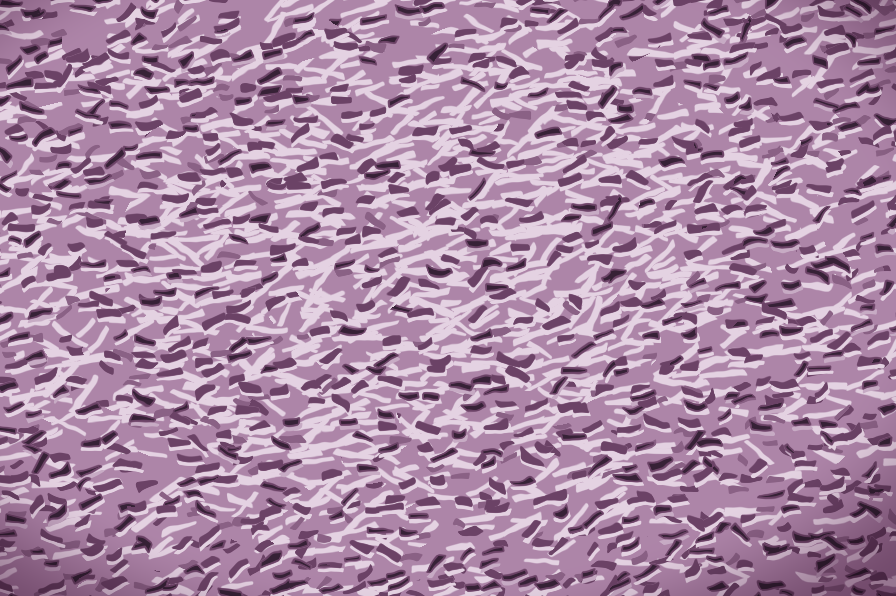
Give the GLSL for this texture, as a Shadertoy shader.

```glsl
const vec3 MAUVE = vec3(0.68, 0.52, 0.66);
const vec3 PALE = vec3(0.895, 0.825, 0.885);
const vec3 PINK = vec3(0.78, 0.67, 0.77);
const vec3 PLUM = vec3(0.54, 0.38, 0.52);
const vec3 DARK = vec3(0.42, 0.26, 0.40);
const vec3 INK = vec3(0.21, 0.13, 0.21);
const vec3 CORNER_SHADE = vec3(0.66, 0.56, 0.64);

float hash(vec2 p) {
    return fract(sin(dot(p, vec2(127.1, 311.7))) * 43758.5453);
}

float noise(vec2 p) {
    vec2 i = floor(p), f = fract(p);
    f = f * f * (3.0 - 2.0 * f);
    return mix(mix(hash(i), hash(i + vec2(1, 0)), f.x),
               mix(hash(i + vec2(0, 1)), hash(i + vec2(1, 1)), f.x), f.y);
}

// Slightly bent, tapered bar with slanted, rounded ends
float barDistance(vec2 q, vec2 halfSize, float bend, float taper, float slant) {
    float t = clamp(q.x / halfSize.x, -1.0, 1.0);
    q.y += bend * halfSize.y * (t * t - 0.4);
    float side = abs(q.y) - halfSize.y * (1.0 + taper * t);
    float end = abs(q.x + slant * q.y) - halfSize.x;
    float round = 0.6 * halfSize.y;
    vec2 d = vec2(end, side) + round;
    return length(max(d, 0.0)) + min(max(d.x, d.y), 0.0) - round;
}

// Scattered bars: x is the distance to the nearest, y its random value
vec2 strokes(vec2 p, vec2 cell, vec2 halfSize, float density, float seed) {
    vec2 home = floor(p / cell);
    vec2 nearest = vec2(1.0, 0.0);
    for (int y = -2; y <= 2; y++) {
        for (int x = -1; x <= 1; x++) {
            vec2 id = home + vec2(x, y);
            vec2 key = id + seed * 17.3;
            if (hash(key + 5.1) > density) continue;
            vec2 center = (id + vec2(hash(key), hash(key + 31.7))) * cell;
            float spread = 2.0 * hash(key + 63.2) - 1.0;
            float flow = noise(center * 4.0 + 9.0) - 0.5;
            float angle = 0.17 + 0.4 * flow + 0.3 * spread + 0.55 * spread * spread * spread;
            float c = cos(angle), s = sin(angle);
            vec2 q = mat2(c, -s, s, c) * (p - center);
            vec2 size = halfSize * vec2(mix(0.6, 1.15, hash(key + 12.4)),
                                        mix(0.7, 1.25, hash(key + 47.9)));
            float d = barDistance(q, size, 1.4 * hash(key + 71.3) - 0.8,
                                  0.9 * hash(key + 83.6) - 0.45,
                                  1.4 * hash(key + 95.8) - 0.7);
            if (d < nearest.x) nearest = vec2(d, hash(key + 22.5));
        }
    }
    return nearest;
}

float fill(float d, float blur) {
    return 1.0 - smoothstep(-blur, blur, d);
}

void mainImage(out vec4 fragColor, in vec2 fragCoord) {
    vec2 uv = fragCoord / iResolution.xy;
    vec2 p = fragCoord / iResolution.y;
    float blur = 0.6 / iResolution.y;

    // Distance from the bright center, and uneven patches
    float radius = length((uv - vec2(0.47, 0.55)) * 2.0);
    float patches = noise(p * 5.0) - 0.5;
    float edge = smoothstep(0.35, 1.2, radius + 0.3 * patches);

    // Ragged outlines
    p += 0.004 * (vec2(noise(p * 70.0), noise(p * 70.0 + 40.0)) - 0.5);

    // Network of long and short pale streaks
    vec2 streak = strokes(p, vec2(0.054, 0.028), vec2(0.036, 0.0045),
                          mix(1.0, 0.35, edge), 1.0);
    vec2 branch = strokes(p, vec2(0.048, 0.030), vec2(0.026, 0.0042),
                          mix(0.75, 0.12, edge), 4.0);
    float web = min(streak.x, branch.x);
    vec3 color = mix(MAUVE, PINK, fill(web - 0.0010, blur));
    color = mix(color, PALE, fill(web, blur));

    // Soft plum flakes, denser at the border
    vec2 flake = strokes(p, vec2(0.048, 0.030), vec2(0.017, 0.0052),
                         mix(0.08, 0.65, edge), 2.0);
    color = mix(color, mix(PLUM, DARK, step(0.75 - 0.3 * edge, flake.y)),
                fill(flake.x, blur));

    // Dark dashes, each with a lit ridge below
    vec2 dashCell = vec2(0.054, 0.030);
    vec2 dashSize = vec2(0.0195, 0.0054);
    float density = mix(0.72, 0.88, edge) + 0.2 * patches;
    vec2 ridge = strokes(p + vec2(-0.002, 0.0085), dashCell, dashSize * vec2(1.1, 0.75),
                         density, 3.0);
    vec2 dash = strokes(p, dashCell, dashSize, density, 3.0);
    color = mix(color, mix(PALE, PINK, step(0.75, ridge.y)),
                fill(ridge.x, blur) * step(ridge.y, 0.9));
    color = mix(color, PLUM, fill(dash.x - 0.0008, blur));
    color = mix(color, DARK, fill(dash.x, blur));
    float inked = step(0.68 - 0.3 * edge, dash.y);
    color = mix(color, INK, fill(dash.x + 0.0028, blur) * inked);

    // Shaded corners
    color *= mix(vec3(1.0), CORNER_SHADE, smoothstep(1.05, 1.5, radius));
    fragColor = vec4(color, 1.0);
}
```
